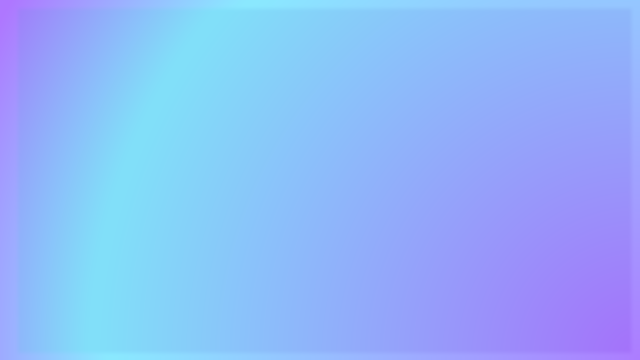
Give the GLSL for this background, as a WebGL 2 fragment shader.

```glsl
#version 300 es
precision highp float;
// A soft radial gradient spreads from the lower right corner: violet at its
// centre, a cyan arc at three quarters of the diagonal, then violet again.
// A thin blurred frame repeats the gradient, lighter and shifted outwards.

uniform vec2 u_resolution;
out vec4 fragColor;

const vec3 VIOLET = vec3(0.648, 0.430, 0.980);
const vec3 CYAN = vec3(0.505, 0.875, 0.978);

const float ARC_STOP = 0.746;      // arc radius as a share of the diagonal
const float ARC_SOFTNESS = 0.012;  // rounding of the crest of the arc

// Frame sizes are in canvas heights
const vec2 INSET_LOW = vec2(0.050, 0.020);   // left, bottom
const vec2 INSET_HIGH = vec2(0.024, 0.024);  // right, top
const float FRAME_BLUR = 0.010;
const float FRAME_SHIFT = 0.025;
const vec3 FRAME_LIFT = vec3(0.035, 0.035, 0.020);

// Violet to cyan to violet along the radius, with a rounded crest
vec3 radialColor(float radius) {
    float offset = radius - ARC_STOP;
    float span = offset < 0.0 ? ARC_STOP : 1.0 - ARC_STOP;
    float fade = sqrt(offset * offset + ARC_SOFTNESS * ARC_SOFTNESS) - ARC_SOFTNESS;
    return mix(CYAN, VIOLET, clamp(fade / span, 0.0, 1.0));
}

// Soft coverage of the area inside the frame
float panelMask(vec2 p, vec2 size) {
    vec2 low = smoothstep(INSET_LOW - FRAME_BLUR, INSET_LOW + FRAME_BLUR, p);
    vec2 high = smoothstep(INSET_HIGH - FRAME_BLUR, INSET_HIGH + FRAME_BLUR, size - p);
    return low.x * low.y * high.x * high.y;
}

void main() {
    vec2 p = gl_FragCoord.xy / u_resolution.y;
    vec2 size = vec2(u_resolution.x / u_resolution.y, 1.0);

    // Distance from the lower right corner, 1.0 at the opposite corner
    float radius = length(p - vec2(size.x, 0.0)) / length(size);

    vec3 panel = radialColor(radius);
    vec3 frame = radialColor(radius + FRAME_SHIFT) + FRAME_LIFT;
    vec3 color = mix(frame, panel, panelMask(p, size));

    fragColor = vec4(clamp(color, 0.0, 1.0), 1.0);
}
```
